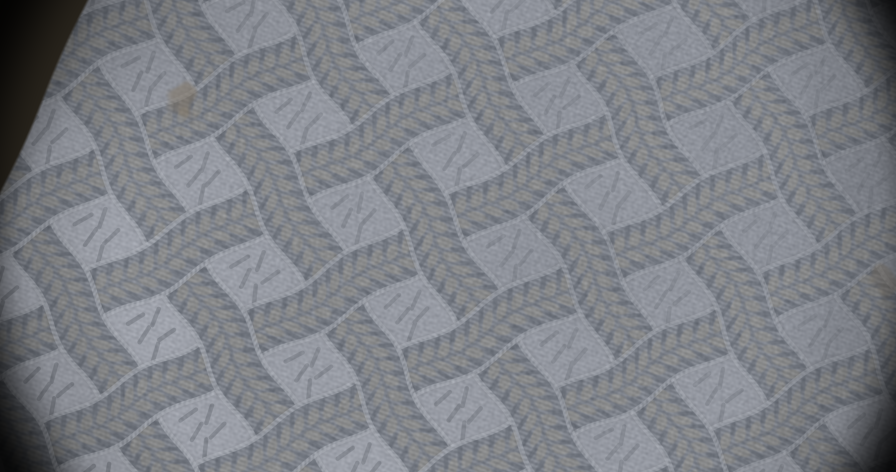
Write a Shadertoy shader that draws this texture.

```glsl
// Silver-blue damask cloth: a tilted plain weave of wavy leaf-patterned bands
// around equal satin squares with small sprigs. Each lattice cell holds one
// crossing; the upper band alternates by parity. Light and wear come last.
#define ORIGIN vec2(0.398, 0.288)
#define STEP_U vec2(0.1136, 0.0645)
#define STEP_V vec2(0.0600, -0.1090)
#define HALF_BAND 0.225
#define WAVE 0.036
#define LEAVES 7.0
#define STITCHES 22.0
#define THREAD 0.0050
#define SEAM 0.021
#define GRAIN 0.062

const float PI = 3.14159265;
const vec3 BAND_BLUE = vec3(0.475, 0.492, 0.525);
const vec3 LEAF_BEIGE = vec3(0.53, 0.53, 0.525);
const vec3 TICK_DARK = vec3(0.385, 0.405, 0.44);
const vec3 SATIN_DIM = vec3(0.53, 0.545, 0.578);
const vec3 SATIN_LIT = vec3(0.615, 0.628, 0.662);
const vec3 SEAM_LIGHT = vec3(0.64, 0.655, 0.685);
const vec3 BACKDROP = vec3(0.18, 0.16, 0.125);
const vec3 STAIN = vec3(0.50, 0.455, 0.39);

vec2 hash2(vec2 p) {
    vec3 q = fract(vec3(p.xyx) * vec3(0.1031, 0.1030, 0.0973));
    q += dot(q, q.yzx + 33.33);
    return fract((q.xx + q.yz) * q.zy);
}

float gradDot(vec2 cell, vec2 corner, vec2 f) {
    return dot(hash2(cell + corner) * 2.0 - 1.0, f - corner);
}

float gradientNoise(vec2 p) {
    vec2 i = floor(p), f = fract(p), w = f * f * (3.0 - 2.0 * f);
    return mix(mix(gradDot(i, vec2(0, 0), f), gradDot(i, vec2(1, 0), f), w.x),
               mix(gradDot(i, vec2(0, 1), f), gradDot(i, vec2(1, 1), f), w.x), w.y);
}

float segmentDistance(vec2 p, vec2 halfAxis) {
    float t = clamp(dot(p, halfAxis) / dot(halfAxis, halfAxis), -1.0, 1.0);
    return length(p - halfAxis * t);
}

// Band surface: beige leaves beside a stem, dark slanted ticks toward the rims
vec3 bandColour(float across, float along, float twill) {
    float a = abs(across) / HALF_BAND;
    float k = along * LEAVES + (across > 0.0 ? 0.5 : 0.0) - a * 0.9;
    float x = fract(k) - 0.5;
    float leaf = 1.0 - smoothstep(0.6, 1.1, length(vec2(x * 2.3, (a - 0.32) / 0.34)));
    float tick = smoothstep(0.24, 0.44, abs(x))
               * smoothstep(0.3, 0.55, a) * (1.0 - smoothstep(0.85, 1.0, a));
    vec3 c = BAND_BLUE + 0.028 * twill;
    c = mix(c, LEAF_BEIGE + 0.018 * twill, leaf * 0.8);
    c = mix(c, TICK_DARK, tick * 0.65);
    return mix(c, TICK_DARK, 0.25 * (1.0 - smoothstep(0.03, 0.12, a)));
}

// Lay one band with stitched rims over what lies below
vec3 layBand(vec3 below, float across, float along, float twill, float gloss, float aa) {
    float edge = abs(across) - HALF_BAND;
    below *= 1.0 - 0.06 * (1.0 - smoothstep(0.0, 0.06, edge));
    vec3 c = mix(below, bandColour(across, along, twill), 1.0 - smoothstep(-aa, aa, edge));
    float stitch = 0.8 + 0.2 * sin(2.0 * PI * (along * STITCHES + edge * 12.0));
    float rim = 1.0 - smoothstep(SEAM - aa, SEAM + aa, abs(edge));
    return mix(c, SEAM_LIGHT, rim * stitch * mix(0.4, 0.85, gloss));
}

// Satin square with a sprig of slanted strokes
vec3 satinColour(vec2 g, vec2 id, float twill, float gloss, float aa) {
    vec3 c = mix(SATIN_DIM, SATIN_LIT, gloss) + 0.01 * twill;
    c += 0.02 * (hash2(id + 3.0).x - 0.5);
    float sprig = 0.0;
    for (int i = 0; i < 5; i++) {
        float n = float(i) - 2.0;
        vec2 jitter = hash2(id + n * 7.0) - 0.5;
        vec2 centre = vec2(0.08 * (mod(n + 2.0, 2.0) * 2.0 - 1.0), 0.085 * n) + 0.03 * jitter;
        float angle = -0.5 + 0.4 * sin(n * 2.4) + 0.3 * jitter.x;
        float d = segmentDistance(g - centre, 0.08 * vec2(cos(angle), sin(angle)));
        sprig = max(sprig, 1.0 - smoothstep(0.019 - aa, 0.019 + aa, d));
    }
    return mix(c, BAND_BLUE * 0.95, sprig * mix(0.4, 0.8, gloss));
}

void mainImage(out vec4 fragColor, in vec2 fragCoord) {
    vec2 p = fragCoord / iResolution.x;
    float aa = 0.8 / (iResolution.x * length(STEP_U));

    // Lattice coordinates, slightly distorted by the soft cloth
    vec2 soft = vec2(gradientNoise(p * 7.0), gradientNoise(p * 7.0 + 40.0));
    vec2 uv = inverse(mat2(STEP_U, STEP_V)) * (p - ORIGIN) + 0.05 * soft;
    vec2 id = floor(uv), f = uv - id - 0.5;
    vec2 across = f + WAVE * sin(2.0 * PI * f.yx);
    vec2 along = uv.yx;
    if (mod(id.x + id.y, 2.0) > 0.5) { across = across.yx; along = along.yx; }

    // Satin, lower band, upper band
    float gloss = clamp(0.76 - 0.7 * p.x - 0.75 * (p.y - 0.2) + 0.25 * soft.x, 0.0, 1.0);
    float twill = sin(2.0 * PI * dot(p, vec2(0.36, 0.93)) / THREAD);
    vec2 patchId = floor(uv + 0.5);
    vec3 col = satinColour(uv - patchId, patchId, twill, gloss, aa);
    col = layBand(col, across.y, along.y, twill, gloss, aa);
    col = layBand(col, across.x, along.x, twill, gloss, aa);

    // Thread grain and uneven light
    float grain = gradientNoise(p * 250.0) + 0.5 * gradientNoise(p * 130.0 + 9.0);
    col += GRAIN * grain + 0.02 * gradientNoise(p * 4.0 + 17.0);
    col *= 1.04 - 0.13 * smoothstep(0.3, 0.56, p.y) * (1.0 - smoothstep(0.1, 0.5, p.x));

    // Stains
    float blotch = 0.025 * gradientNoise(p * 60.0);
    float spot = length((p - vec2(0.206, 0.412)) * vec2(1.0, 0.75)) + blotch;
    float rimSpot = length((p - vec2(0.988, 0.215)) * vec2(1.0, 0.7)) + blotch;
    col = mix(col, STAIN, 0.55 * (1.0 - smoothstep(0.004, 0.021, spot)));
    col = mix(col, STAIN, 0.4 * (1.0 - smoothstep(0.004, 0.02, rimSpot)));

    // Cloth border against the backdrop, then lens vignette
    float border = p.x - 0.455 * (p.y - 0.311) + 0.002 * sin(p.y * 30.0);
    col = mix(BACKDROP, col * mix(0.85, 1.0, smoothstep(0.0, 0.04, border)),
              smoothstep(-0.0025, 0.0025, border));
    float radius = length(p - vec2(0.505, 0.27));
    col *= 1.0 - 0.13 * smoothstep(0.36, 0.49, radius);
    col *= 1.0 - 0.92 * smoothstep(0.47, 0.565, radius);
    fragColor = vec4(clamp(col, 0.0, 1.0), 1.0);
}
```
